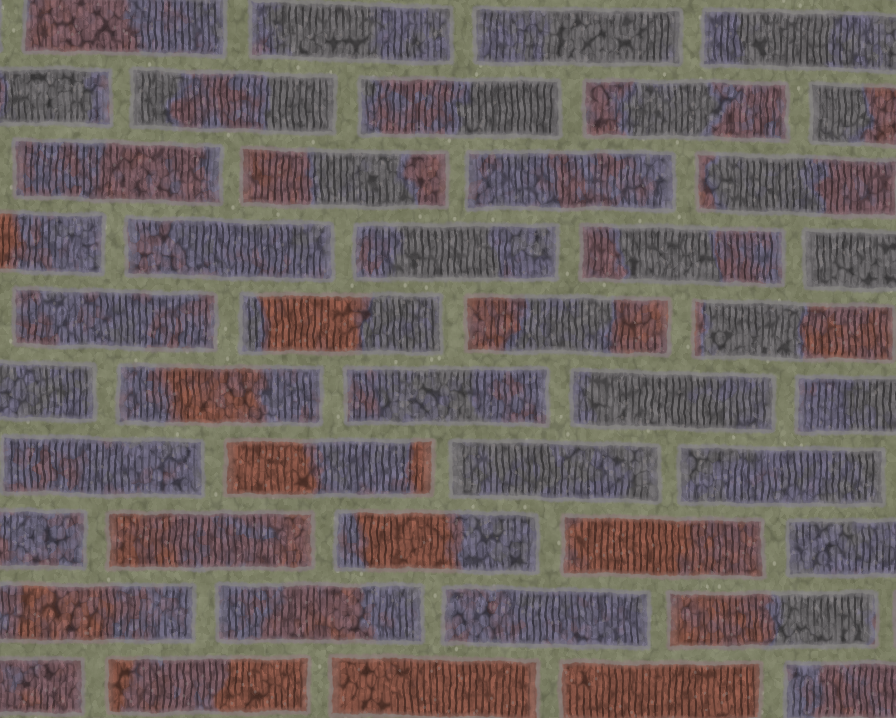
A Shadertoy shader for this texture:

```glsl
vec3 hash3(vec2 p) {
    vec3 q = vec3(dot(p, vec2(127.1, 311.7)), dot(p, vec2(269.5, 183.3)), dot(p, vec2(419.2, 371.9)));
    return fract(sin(q) * 43758.5);
}

// Cellular noise: distance to the nearest point, and that point's random value
vec2 cellular(vec2 p) {
    vec2 cell = floor(p), nearest = vec2(9.0, 0.0);
    for (int j = -1; j <= 1; j++)
        for (int i = -1; i <= 1; i++) {
            vec2 id = cell + vec2(i, j);
            vec3 h = hash3(id);
            float d = length(id + h.xy - p);
            if (d < nearest.x) nearest = vec2(d, h.z);
        }
    return nearest;
}

// Layered, rotated sines in about -0.9..0.9
float waves(vec2 p) {
    float sum = 0.0, amp = 0.5;
    for (int i = 0; i < 4; i++) {
        sum += amp * sin(p.x + sin(1.3 * p.y)) * cos(p.y + sin(0.9 * p.x));
        p = mat2(1.6, 1.2, -1.2, 1.6) * p + 3.1;
        amp *= 0.55;
    }
    return sum;
}

float boxDistance(vec2 p, vec2 halfSize) {
    vec2 d = abs(p) - halfSize;
    return length(max(d, 0.0)) + min(max(d.x, d.y), 0.0);
}

// Fired clay from charcoal through slate blue and plum to red
vec3 clayColor(float tone) {
    vec3 col = mix(vec3(0.37, 0.36, 0.365), vec3(0.37, 0.355, 0.43), smoothstep(0.2, 0.42, tone));
    col = mix(col, vec3(0.41, 0.31, 0.33), smoothstep(0.42, 0.6, tone));
    return mix(col, vec3(0.47, 0.295, 0.245), smoothstep(0.62, 0.9, tone));
}

void mainImage(out vec4 fragColor, in vec2 fragCoord) {
    vec2 uv = fragCoord / iResolution.xy;
    float down = 1.0 - uv.y;
    vec2 s = fragCoord / iResolution.y * 9.83;
    float soft = 9.83 / iResolution.y;

    // Slightly tilted courses in running bond
    float course = mix(down * 9.78 - 0.32, down * 9.95 - 0.6, uv.x) + 0.025 * sin(uv.x * 9.0 + down * 5.0);
    float row = floor(course + 0.5);
    float column = uv.x * 3.959 - 1.036 + 0.012 * row + 0.5 * mod(row, 2.0);
    column += 0.06 * (hash3(vec2(row, 7.0)).x - 0.5);
    vec3 h = hash3(vec2(floor(column), row) + 23.0);
    vec2 q = vec2((fract(column) - 0.5) * 3.1, course - row);

    // Shared surface detail
    vec2 grain = cellular(s * vec2(15.0, 12.0));
    vec2 lumps = cellular(s * vec2(9.0, 6.5) + 40.0);
    float fine = waves(s * 13.0);
    float broad = waves(s * 2.3);

    // Ragged brick outline
    float edge = boxDistance(q, vec2(1.37, 0.365) + vec2(0.06, 0.03) * (h.zx - 0.5));
    edge += 0.025 * waves(s * 5.0) + 0.02 * (grain.x - 0.5);

    // Sandy mortar with pale grit
    vec3 col = vec3(0.485, 0.495, 0.395) + 0.035 * fine + 0.025 * broad + 0.05 * (grain.y - 0.5);
    col *= 1.0 - 0.12 * smoothstep(0.5, 0.9, lumps.x);
    float grit = step(0.96, lumps.y) * smoothstep(0.3, 0.1, lumps.x);
    col = mix(col, vec3(0.65, 0.65, 0.57), 0.7 * grit);

    // Centre and ends of each brick fire to different tones
    float centre = abs(q.x - 1.2 * (h.z - 0.5)) - 0.65 + 0.3 * broad;
    float tone = mix(h.x, h.y * 0.85, smoothstep(-0.15, 0.15, centre));
    tone += 0.5 * (0.9 * down - 0.7 * uv.x) + 0.13 * waves(s * 4.0 + 9.0) + 0.12 * (lumps.y - 0.5);
    vec3 clay = clayColor(tone);

    // Pale cement haze around the brick
    vec3 haze = mix(vec3(0.51, 0.5, 0.505), clay * 1.3, 0.25) + 0.035 * fine;
    col = mix(col, haze, 0.85 * smoothstep(0.02 + soft, -soft, edge - 0.045));

    // Combed grooves, broken by rough pits
    float comb = sin(q.x * 70.0 + 2.2 * waves(s * vec2(3.0, 5.0)) + 6.0 * h.y);
    float combed = smoothstep(-0.35, 0.35, waves(s * 1.7 + 20.0 * h.xy) + 0.15);
    float groove = smoothstep(0.1, 0.95, comb + 0.35 * fine) * mix(0.3, 0.85, combed);
    float pit = smoothstep(0.4, 0.8, lumps.x) * mix(0.85, 0.45, combed);
    float worn = smoothstep(0.0, -0.07, edge) * smoothstep(1.36, 1.24, abs(q.x));
    vec3 face = clay * (1.1 + 0.22 * (grain.y - 0.5) + 0.18 * fine);
    face *= 1.0 - 0.5 * max(groove, pit) * mix(0.25, 1.0, worn);
    face = mix(face, vec3(0.53, 0.5, 0.49), 0.4 * step(0.93, grain.y) * smoothstep(0.4, 0.15, grain.x));
    face = mix(mix(face, haze, 0.3), face, worn);
    col = mix(col, face, smoothstep(soft, -soft, edge));

    fragColor = vec4(clamp(col, 0.0, 1.0), 1.0);
}
```
